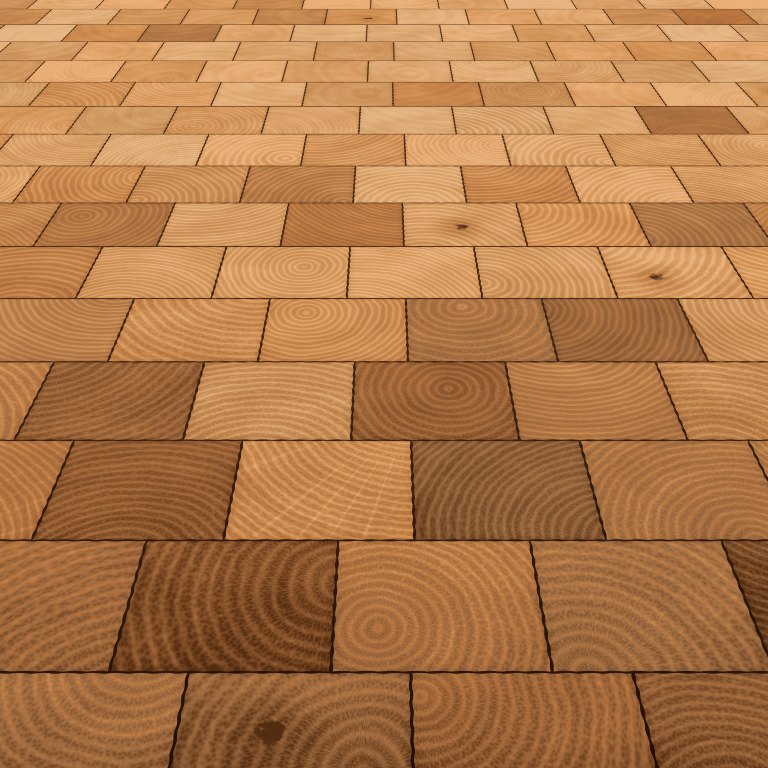
This texture is drawn by a WebGL 2 fragment shader. Its source:

```glsl
#version 300 es
precision highp float;

uniform vec2 u_resolution;
out vec4 fragColor;

// Floor layout
const float HORIZON = 1.376;       // height of the vanishing line
const float VANISH_X = 0.501;
const float BLOCK_WIDTH = 0.231;   // per unit below the horizon
const float ROW_SCALE = 7.868;
const float ROW_START = 6.288;
const float EVEN_SHIFT = 0.775;
const float ODD_SHIFT = 0.14;
const float SHIFT_JITTER = 0.12;
const float BLOCK_DEPTH = 0.82;    // block depth relative to its width
const float GAP = 0.0065;          // half width of a joint, in blocks

// Wood
const float RINGS = 17.0;
const float RING_STRENGTH = 0.17;
const float PORE_STRENGTH = 0.26;
const float DARK_SHARE = 0.11;
const float KNOT_SHARE = 0.05;
const float RAY_SHARE = 0.16;
const float TONE_NEAR = 0.29;
const float TONE_FAR = 0.93;
const vec3 JOINT = vec3(0.13, 0.06, 0.025);
const vec3 TONES[6] = vec3[6](
  vec3(0.32, 0.18, 0.07), vec3(0.47, 0.30, 0.16), vec3(0.60, 0.41, 0.25),
  vec3(0.71, 0.48, 0.28), vec3(0.81, 0.60, 0.38), vec3(0.90, 0.72, 0.53));
const float TAU = 6.28318;

float hash(vec2 p) {
  vec3 q = fract(p.xyx * vec3(0.1031, 0.1030, 0.0973));
  q += dot(q, q.yzx + 33.33);
  return fract((q.x + q.y) * q.z);
}

vec2 hash2(vec2 p) { return vec2(hash(p), hash(p + 47.3)); }

// Distance to the nearest scattered cell point
float cellular(vec2 p) {
  vec2 cell = floor(p);
  float nearest = 2.0;
  for (int y = -1; y <= 1; y++)
    for (int x = -1; x <= 1; x++) {
      vec2 c = cell + vec2(x, y);
      nearest = min(nearest, length(c + hash2(c) - p));
    }
  return nearest;
}

// Layered sines, roughly -1 to 1
float waves(vec2 p) {
  float sum = 0.0, amp = 0.5;
  for (int i = 0; i < 4; i++) {
    sum += amp * sin(p.x + 1.7 * sin(p.y)) * cos(0.8 * p.y - 0.6 * p.x);
    p = mat2(1.5, 1.2, -1.2, 1.5) * p + 2.3;
    amp *= 0.55;
  }
  return sum;
}

vec3 woodTone(float t) {
  float s = clamp(t, 0.0, 0.999) * 5.0;
  int i = int(s);
  return mix(TONES[i], TONES[i + 1], fract(s));
}

// Joint coverage that stays visible when thinner than a pixel
float joint(float edge, float footprint) {
  float line = 1.0 - smoothstep(GAP - 0.5 * footprint, GAP + 0.7 * footprint, edge);
  return line * clamp(0.35 + 2.0 * GAP / footprint, 0.0, 1.0);
}

void main() {
  vec2 uv = gl_FragCoord.xy / u_resolution;
  vec2 pixel = 1.0 / u_resolution;

  // Perspective floor with staggered rows
  float drop = HORIZON - uv.y;
  vec2 plane = vec2((uv.x - VANISH_X) / (BLOCK_WIDTH * drop), ROW_SCALE / drop - ROW_START);
  vec2 foot = pixel * vec2(1.0 / (BLOCK_WIDTH * drop), ROW_SCALE / (drop * drop));
  float row = floor(plane.y);
  plane.x -= mix(EVEN_SHIFT, ODD_SHIFT, mod(row, 2.0))
           + SHIFT_JITTER * (hash(vec2(row + 30.0, 5.0)) - 0.5);
  vec2 id = floor(plane) + 60.0;
  vec2 local = fract(plane);
  vec2 wood = local * vec2(1.0, BLOCK_DEPTH);
  vec2 seed = hash2(id + 11.0) * 40.0;

  // Growth rings around a heart at or beyond the block edge
  vec2 heart = vec2(hash(id + 3.0) * 1.3 - 0.15, hash(id + 7.0) * 1.7 - 0.4);
  vec2 away = wood - heart;
  float radius = length(away) + 0.022 * waves(wood * 5.0 + seed);
  float angle = atan(away.x, away.y);
  float count = RINGS * (0.75 + 0.5 * hash(id + 19.0));
  float blur = 0.5 * (foot.x + foot.y);
  float ring = 0.5 + 0.5 * sin(TAU * radius * count + 0.8 * waves(wood * 9.0 + seed));
  float ringFade = 1.0 - smoothstep(0.22, 0.6, blur * count);
  float band = sin(radius * count * 1.9 + seed.x) * (0.6 + 0.4 * sin(radius * 13.0 + seed.y));

  // Pores drawn out along the rings
  float pore = cellular(vec2(radius * count * 3.0, angle * 28.0) + seed);
  float poreFade = 1.0 - smoothstep(0.2, 0.75, blur * count * 3.0);

  // Tone of the block, lighter with distance
  float tone = mix(TONE_NEAR, TONE_FAR, pow(uv.y, 0.6));
  tone += 0.22 * (hash(id + 23.0) - 0.5);
  tone -= 0.24 * step(hash(id + 31.0), DARK_SHARE);
  tone += 0.09 * waves(wood * 4.0 + seed.yx) + 0.035 * band;
  tone += RING_STRENGTH * ringFade * (ring * ring - 0.38);
  tone += PORE_STRENGTH * poreFade * (pore - 0.45) * (1.2 - 0.5 * ring);

  // Pale rays and dark knots on a few blocks
  float ray = pow(0.5 + 0.5 * sin(angle * 31.0 + 3.0 * sin(angle * 7.0)), 40.0);
  tone += 0.16 * ray * poreFade * step(hash(id + 41.0), RAY_SHARE);
  vec2 knotAway = wood - vec2(0.25) - 0.4 * hash2(id + 53.0);
  float knotSize = length(knotAway) + 0.03 * waves(knotAway * 35.0 + seed);
  float knot = 1.0 - smoothstep(0.02, 0.07, knotSize);
  float stain = 1.0 - smoothstep(0.04, 0.3, knotSize);
  tone -= (0.6 * knot + 0.14 * stain) * step(hash(id + 61.0), KNOT_SHARE);

  // Slightly worn edges, then the joints
  vec2 edge = 0.5 - abs(local - 0.5);
  tone -= 0.07 * (1.0 - smoothstep(0.0, 0.06, min(edge.x, edge.y)));
  vec3 color = woodTone(tone);
  color *= mix(vec3(1.0), vec3(1.03, 0.94, 0.84), hash(id + 71.0) * 0.8);
  edge += 0.0025 * sin(plane.yx * 57.0 + seed);
  float gap = max(joint(edge.x, foot.x), joint(edge.y, foot.y));
  color = mix(color, mix(JOINT, TONES[1], 0.6 * uv.y), gap);
  fragColor = vec4(color, 1.0);
}
```
